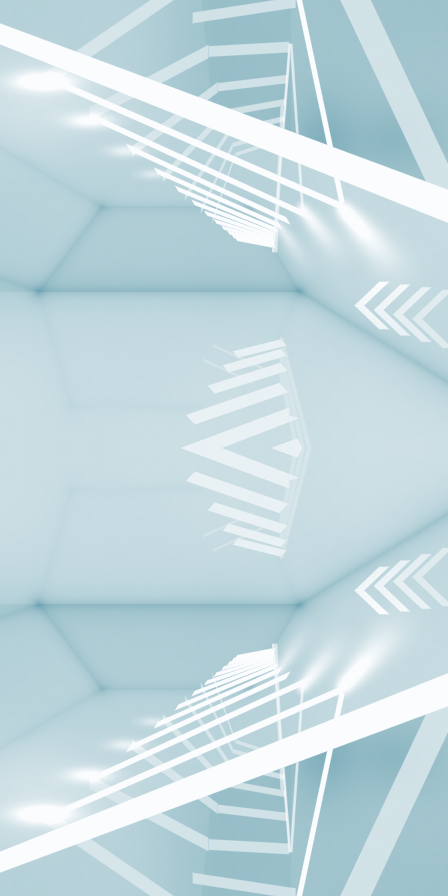
Give the GLSL for this background, as a Shadertoy shader.

```glsl
// Mirrored pale-blue hall with white slats, glass facets, chevrons and soft light.
#define DEEP vec3(0.49, 0.68, 0.73)
#define LIGHT vec3(0.985, 0.99, 0.995)
#define FLOOR_TONE 0.615
#define SLATS 12
#define SLAT_SHRINK 0.77
#define SEAM_WIDTH 0.012
#define GRAIN 0.012

float edge;

float cover(float d) { return smoothstep(edge, -edge, d); }

float segment(vec2 p, vec2 a, vec2 b) {
    vec2 v = b - a;
    return length(p - a - v * clamp(dot(p - a, v) / dot(v, v), 0.0, 1.0));
}

// Sloping bar with upright thickness and slanted ends
float slat(vec2 p, vec2 a, vec2 b, float halfHeight, float slant) {
    float dy = p.y - mix(a.y, b.y, (p.x - a.x) / (b.x - a.x));
    float x = p.x + dy * slant;
    return cover(max(abs(dy) - halfHeight, max(a.x - x, x - b.x)));
}

float pole(vec2 p, vec2 a, vec2 b, float r) { return cover(segment(p, a, b) - r); }

float seam(vec2 p, vec2 a, vec2 b) { return exp(-segment(p, a, b) / SEAM_WIDTH); }

float glow(vec2 p, vec2 c, vec2 size) {
    vec2 d = (p - c) / size;
    return exp(-dot(d, d));
}

// Ray that fades along its length
float ray(vec2 p, vec2 a, vec2 b, float width) {
    vec2 v = b - a;
    float t = dot(p - a, v) / dot(v, v);
    float d = length(p - a - v * t) / (width * (0.5 + max(t, 0.0)));
    return exp(-d * d) * smoothstep(-0.08, 0.05, t) * smoothstep(1.0, 0.0, t);
}

float hash(vec2 p) { return fract(sin(dot(p, vec2(127.1, 311.7))) * 43758.5); }

float noise(vec2 p) {
    vec2 i = floor(p), f = fract(p);
    f = f * f * (3.0 - 2.0 * f);
    return mix(mix(hash(i), hash(i + vec2(1, 0)), f.x),
               mix(hash(i + vec2(0, 1)), hash(i + 1.0), f.x), f.y);
}

// Shaded planes of the room
float roomTone(vec2 p, float beamY) {
    float floorDist = p.y - 0.651 - 0.613 * max(p.x - 0.669, 0.0);
    float above = cover(p.y - beamY);
    float wall = 0.47 + 0.1 * smoothstep(0.6, 0.8, p.x);
    float back = max(0.461 - p.y, max(0.227 - p.x - 0.74 * (p.y - 0.461), p.x - 0.56 - 0.57 * (p.y - 0.461)));
    wall -= 0.06 * cover(back);
    wall += 0.22 * glow(p, vec2(0.08, 0.22), vec2(0.2, 0.13));
    wall -= 0.12 * exp(min(floorDist, 0.0) / 0.06);
    float upper = mix(0.46, 0.28, smoothstep(0.25, 0.5, p.x));
    upper -= 0.06 * cover(0.45 + 0.1 * p.y - p.x) * cover(p.x - 0.65);
    upper -= 0.24 * glow(p, vec2(0.72, 0.32), vec2(0.07, 0.1));
    upper -= 0.16 * glow(p, vec2(0.88, 0.31), vec2(0.1, 0.07));
    float ground = FLOOR_TONE - 0.17 * exp(-max(floorDist, 0.0) / 0.09) + 0.04 * smoothstep(0.5, 1.0, p.x);
    return mix(mix(wall, upper, above), ground, cover(-floorDist));
}

void mainImage(out vec4 fragColor, in vec2 fragCoord) {
    vec2 uv = fragCoord / iResolution.xy;
    // Fold top onto bottom: y is 0 at the outer edges and 1 at the middle
    vec2 p = vec2(uv.x, 1.0 - abs(2.0 * uv.y - 1.0));
    edge = 0.8 / iResolution.x;
    float beamY = 0.0755 + 0.385 * p.x;
    float tone = roomTone(p, beamY) + 0.03 * (noise(p * 6.0) - 0.5);

    // Seams between the planes
    vec2 cornerL = vec2(0.086, 0.651), cornerR = vec2(0.669, 0.651), backL = vec2(0.227, 0.461);
    tone -= 0.2 * seam(p, cornerL, cornerR) + 0.2 * seam(p, cornerR, vec2(1.0, 0.854));
    tone -= 0.16 * seam(p, cornerL, backL) + 0.15 * seam(p, cornerL, vec2(0.0, 0.62));
    tone -= 0.13 * seam(p, backL, vec2(0.56, 0.461)) + 0.1 * seam(p, backL, vec2(0.0, 0.33));
    tone -= 0.12 * seam(p, cornerR, vec2(0.56, 0.47)) + 0.05 * seam(p, cornerL, vec2(0.16, 0.905));
    tone -= 0.04 * seam(p, vec2(0.16, 0.905), vec2(0.45, 0.91)) + 0.04 * seam(p, cornerR, vec2(0.62, 0.76));

    // Light rays spilling from the beam ends
    float light = 0.6 * ray(p, vec2(0.76, 0.46), vec2(0.94, 0.66), 0.035);
    light += 0.5 * ray(p, vec2(0.67, 0.46), vec2(0.79, 0.61), 0.025);
    light += 0.35 * ray(p, vec2(0.62, 0.5), vec2(0.71, 0.63), 0.02);

    // Pale glass bars, bent at the ceiling edge
    float glass = slat(p, vec2(0.1, 0.18), vec2(0.42, -0.04), 0.018, 0.0);
    glass = max(glass, slat(p, vec2(0.43, 0.04), vec2(0.66, 0.005), 0.012, 0.0));
    for (int i = 0; i < 6; i++) {
        float k = 1.0 - pow(0.72, float(i));
        vec2 a = mix(vec2(0.2, 0.255), vec2(0.54, 0.55), k);
        vec2 b = mix(vec2(0.465, 0.115), vec2(0.54, 0.4), k);
        vec2 c = mix(vec2(0.645, 0.105), vec2(0.63, 0.36), k);
        float h = mix(0.015, 0.003, k);
        glass = max(glass, max(slat(p, a, b, h, 0.0), slat(p, b, c, h * 0.8, 0.0)));
    }
    glass = max(glass, slat(p.yx, vec2(-0.05, 0.77), vec2(0.48, 1.02), 0.034, 0.0));
    tone = mix(tone, 0.74, 0.85 * glass);

    // White slats receding to the far corner
    float white = 0.0;
    for (int i = 0; i < SLATS; i++) {
        float n = float(i), s = pow(SLAT_SHRINK, n);
        vec2 a = mix(vec2(0.552, 0.555), vec2(0.104, 0.174), s);
        vec2 b = vec2(0.612 + 0.156 * pow(0.45, n), 0.565 - 0.102 * pow(0.84, n));
        white = max(white, slat(p, a, b, 0.0035 + 0.0045 * s, -0.8));
        if (i < 4) light += 0.6 * s * glow(p, a + vec2(-0.005, 0.008), vec2(0.07, 0.022) * s);
    }
    white = max(white, pole(p, vec2(0.664, -0.02), vec2(0.763, 0.45), 0.006));
    white = max(white, 0.8 * pole(p, vec2(0.647, 0.1), vec2(0.61, 0.56), 0.003));
    white = max(white, 0.7 * pole(p, vec2(0.65, 0.1), vec2(0.675, 0.46), 0.003));
    white = max(white, 0.6 * pole(p, vec2(0.63, 0.24), vec2(0.615, 0.56), 0.004));
    white = max(white, cover(abs(p.y - beamY) - mix(0.0235, 0.037, p.x)));

    // Chevrons on the right wall
    for (int i = 0; i < 4; i++) {
        float n = float(i);
        vec2 q = p - vec2(0.79 + 0.043 * n, 0.682 + 0.01 * n);
        float d = max(abs(q.x - abs(q.y) * 1.05 - 0.012) - 0.011, abs(q.y) - 0.053 - 0.004 * n);
        light += 0.42 * cover(d) * (1.0 - 0.15 * n);
    }

    // Floor arrow: fanned bars, large chevron and small core
    float mark = slat(p, vec2(0.4, 1.021), vec2(0.645, 0.927), 0.0155, -1.5);
    mark = max(mark, cover(max(abs(p.x - 0.431 - 2.68 * (1.0 - p.y)) - 0.028, p.x - 0.645)));
    mark = max(mark, cover(max(0.605 + 2.7 * (1.0 - p.y) - p.x, p.x - 0.675 + 0.5 * (1.0 - p.y))));
    for (int i = 0; i < 4; i++) {
        float n = float(i), s = pow(0.69, n);
        vec2 a = vec2(0.575 - 0.15 * s, 0.72 + 0.217 * s);
        vec2 b = vec2(0.634, 0.715 + 0.15 * s);
        mark = max(mark, slat(p, a, b, 0.006 + 0.008 * s, -0.7));
        light += 0.1 * slat(p, a - vec2(0.05, 0.02), a + vec2(0.06, 0.03), 0.003, 0.0) * step(1.5, n);
    }
    for (int i = 0; i < 3; i++) {
        float n = float(i);
        mark = max(mark, 0.4 * pole(p, vec2(0.628, 0.757 + 0.04 * n), vec2(0.69 - 0.014 * n, 1.0), 0.005));
    }

    tone = mix(tone + light, 0.88, 0.9 * mark);
    tone = mix(tone, 1.0, white) + GRAIN * (noise(p * 90.0) - 0.5);
    fragColor = vec4(mix(DEEP, LIGHT, clamp(tone, -0.1, 1.0)), 1.0);
}
```
